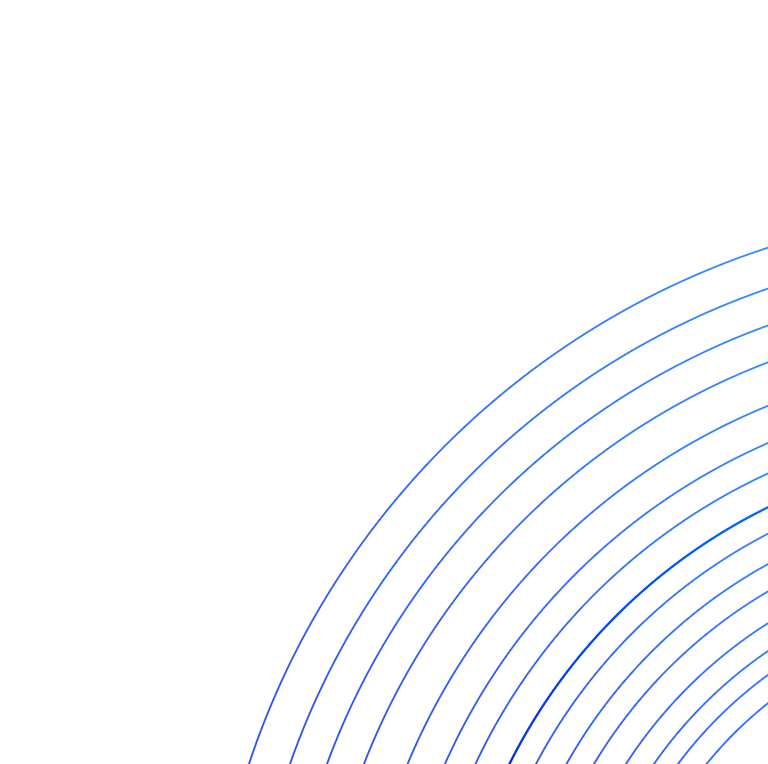
Write a WebGL 1 fragment shader that draws this background.

```glsl
precision highp float;

uniform vec2 u_resolution;

// Antialiased coverage of a circular stroke
float ringStroke(float dist, float radius, float halfWidth, float pixel) {
    return clamp((halfWidth - abs(dist - radius)) / pixel + 0.5, 0.0, 1.0);
}

void main() {
    float pixel = 1.0 / u_resolution.y;
    vec2 p = gl_FragCoord.xy * pixel;
    p.x *= 512.0 / 510.0 * u_resolution.y / u_resolution.x;

    // Shared centre beyond the lower right corner
    vec2 fromCentre = p - vec2(1.3325, -0.3325);
    float dist = length(fromCentre);

    // Blue deepens from the top of the arcs towards their left side
    float sweep = atan(fromCentre.y, -fromCentre.x) / 1.570796;
    vec3 ink = mix(vec3(0.0, 0.02, 0.90), vec3(0.0, 0.55, 1.0), clamp(sweep, 0.0, 1.0));
    ink.b = mix(0.90, 1.0, smoothstep(0.1, 0.6, sweep));

    // Uneven ring spacing, outermost first; the last slot is empty
    mat4 radii = mat4(
        1.0605, 1.0097, 0.9642, 0.9190,
        0.8661, 0.8212, 0.7849, 0.7449,
        0.7140, 0.6790, 0.6479, 0.6124,
        0.5820, 0.5565, 0.5271, 0.0);

    // Thin translucent rings with one stronger accent
    float coverage = 0.0;
    for (int i = 0; i < 4; i++) {
        for (int j = 0; j < 4; j++) {
            bool accent = i == 1 && j == 3;
            float halfWidth = accent ? 0.0015 : 0.0012;
            float opacity = accent ? 1.0 : 0.8;
            coverage = max(coverage, opacity * ringStroke(dist, radii[i][j], halfWidth, pixel));
        }
    }

    gl_FragColor = vec4(mix(vec3(1.0), ink, coverage), 1.0);
}
```
